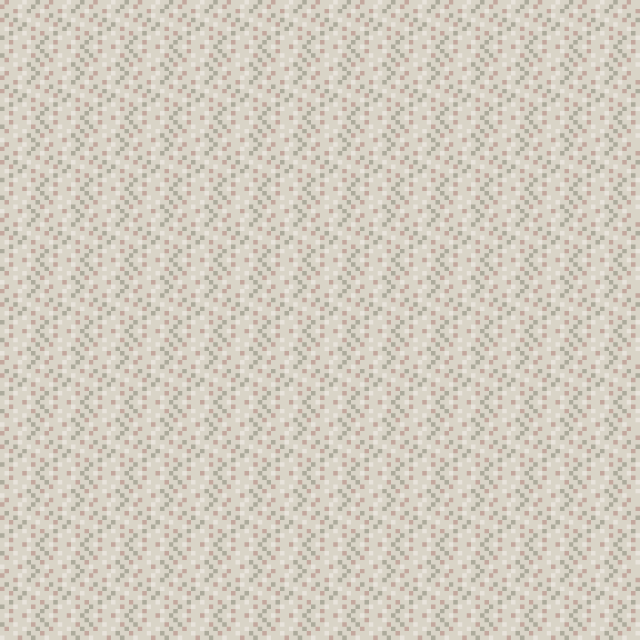
Write a WebGL 2 fragment shader that draws this pattern.

```glsl
#version 300 es
precision highp float;
// Draws a fine crepe weave: small square stitches scattered in short diagonal steps.

uniform vec2 u_resolution;
out vec4 outColor;

// Shift of the sage stitch along each row of the repeat
const int sageShift[16] = int[16](0, 9, 8, 3, 5, 7, 6, 4, 2, 1, 0, 1, 2, 0, 8, 9);

// Distance from sage to rose; cream takes the mirrored side
const int roseLead[16] = int[16](3, 3, 7, 7, 7, 7, 3, 7, 7, 3, 7, 3, 7, 3, 3, 7);

// Colour of one square cell; the repeat is 10 cells wide and 16 tall
vec3 stitchColor(ivec2 cell) {
    int row = cell.y % 16;
    int column = (cell.x + 12 - sageShift[row]) % 10;
    if (column == 0) return vec3(0.68, 0.67, 0.61);
    if (column == roseLead[row]) return vec3(0.765, 0.66, 0.62);
    if (column == 10 - roseLead[row]) return vec3(0.91, 0.89, 0.86);
    return vec3(0.85, 0.83, 0.78);
}

void main() {
    // Average a grid of samples to smooth the cell edges
    vec3 color = vec3(0.0);
    for (int i = 0; i < 16; i++) {
        vec2 offset = (vec2(i % 4, i / 4) + 0.5) / 4.0 - 0.5;
        vec2 position = (gl_FragCoord.xy + offset) / u_resolution.y;
        position.y = 1.0 - position.y;
        color += stitchColor(ivec2(floor(position * 144.0)));
    }
    outColor = vec4(color / 16.0, 1.0);
}
```
